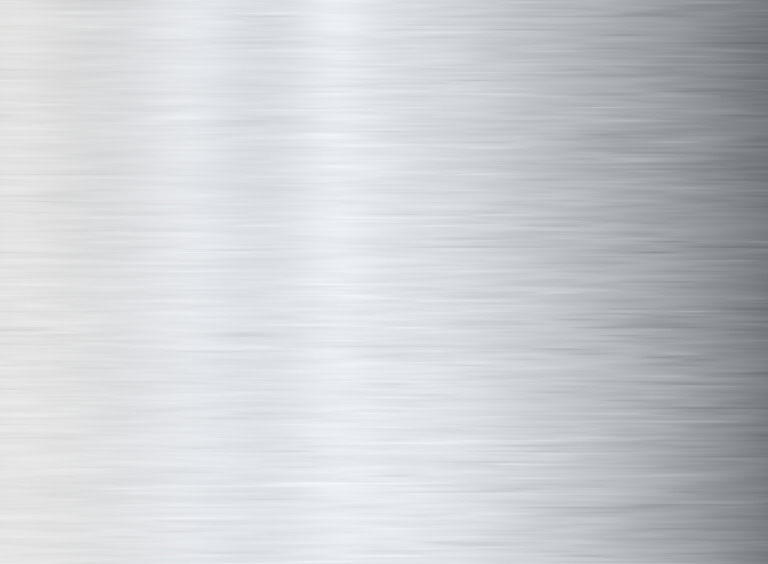
Reproduce this texture procedurally as a Shadertoy shader.

```glsl
// Brushed steel sheet: soft vertical reflections over a shade falling off
// to the right, scored by fine horizontal streaks. Each streak layer is
// value noise on rows that are shifted at random along their length.

const vec3 COOL_TINT = vec3(-0.011, 0.001, 0.017);
const vec3 WARM_TINT = vec3(0.001, 0.0, -0.001);

float hash(vec2 p) {
    return fract(sin(dot(p, vec2(127.1, 311.7))) * 43758.5453);
}

// Smooth noise along one row, from -1 to 1
float rowNoise(float x, float row, float seed) {
    float shifted = x + 37.0 * hash(vec2(row, seed));
    float cell = floor(shifted);
    float t = smoothstep(0.0, 1.0, shifted - cell);
    float a = hash(vec2(cell, row + seed));
    float b = hash(vec2(cell + 1.0, row + seed));
    return mix(a, b, t) * 2.0 - 1.0;
}

// Horizontal streaks; frequency counts cells per canvas height
float streaks(vec2 p, vec2 frequency, float seed) {
    vec2 q = p * frequency;
    float row = floor(q.y);
    float t = smoothstep(0.0, 1.0, q.y - row);
    return mix(rowNoise(q.x, row, seed), rowNoise(q.x, row + 1.0, seed), t);
}

float band(float x, float center, float width) {
    float d = (x - center) / width;
    return exp(-d * d);
}

// Broad light and shade of the sheet
float sheen(vec2 uv) {
    float height = smoothstep(0.0, 1.0, uv.y);
    float base = mix(0.882, 0.853, height);
    float glow = mix(0.020, 0.050, height);
    float reflections = 0.7 * band(uv.x, 0.02, 0.06)
                      + band(uv.x, 0.245, 0.06)
                      + band(uv.x, 0.435, 0.055);
    float shoulder = 0.026 * band(uv.x, 0.53, 0.14);
    float t = max((uv.x - 0.44) / 0.56, 0.0);
    float shade = 0.385 * pow(t, mix(2.2, 1.6, height));
    return base + glow * reflections + shoulder - shade;
}

// Brushing: broad clouds, medium strokes, hairlines and sparse scratches
float brushing(vec2 p) {
    float clouds = streaks(p, vec2(5.0, 42.0), 3.0);
    float strokes = streaks(p, vec2(9.0, 135.0), 11.0);
    float hairs = streaks(p, vec2(15.0, 270.0), 23.0);
    float scratch = streaks(p, vec2(6.0, 210.0), 41.0);
    return 0.009 * clouds + 0.016 * strokes + 0.015 * hairs
         + 0.045 * scratch * scratch * scratch;
}

void mainImage(out vec4 fragColor, in vec2 fragCoord) {
    vec2 uv = fragCoord / iResolution.xy;
    vec2 p = fragCoord / iResolution.y;

    // Grain shows more on the shaded side than in the highlights
    float grainGain = mix(0.72, 1.25, smoothstep(0.25, 0.85, uv.x));
    float light = sheen(uv) + grainGain * brushing(p);

    // Neutral left edge, cool blue elsewhere
    vec3 tint = mix(WARM_TINT, COOL_TINT, smoothstep(0.0, 0.3, uv.x));
    fragColor = vec4(clamp(vec3(light) + tint, 0.0, 1.0), 1.0);
}
```
